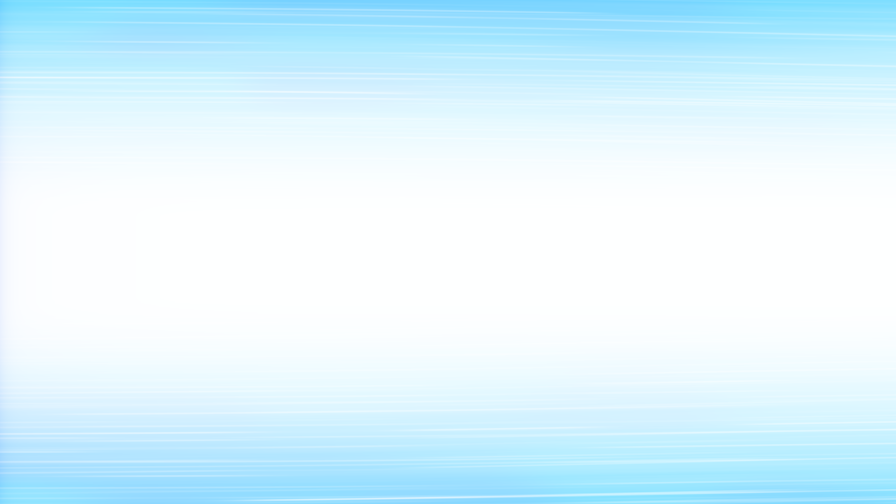
Reproduce this background procedurally as a Shadertoy shader.

```glsl
// A white horizontal glow between sky blue bands along the top and bottom.
// Each band is a quadratic falloff from its edge, tinted by soft cloud noise
// and crossed by layers of thin pale streaks that lean towards the right.

const vec3 WHITE = vec3(0.995, 0.999, 1.0);
const vec3 SKY_BLUE = vec3(0.49, 0.876, 1.0);
const vec3 VIOLET_SHIFT = vec3(0.0, -0.065, 0.0);
const vec3 LEFT_SHADE = vec3(0.06, 0.045, 0.005);
const float TOP_REACH = 0.43;
const float BOTTOM_REACH = 0.41;
const float TOP_STRENGTH = 1.0;
const float BOTTOM_STRENGTH = 0.93;
const float STREAK_SLOPE = 0.016;
const float STREAK_WIDTH = 0.0013;
const float STREAK_GAIN = 0.42;
const float FIRST_ROWS = 46.0;
const int STREAK_LAYERS = 3;

float hash(vec2 p) {
    vec3 q = fract(vec3(p.xyx) * 0.1031);
    q += dot(q, q.yzx + 33.33);
    return fract((q.x + q.y) * q.z);
}

float valueNoise(vec2 p) {
    vec2 cell = floor(p);
    vec2 f = fract(p);
    f = f * f * (3.0 - 2.0 * f);
    float low = mix(hash(cell), hash(cell + vec2(1.0, 0.0)), f.x);
    float high = mix(hash(cell + vec2(0.0, 1.0)), hash(cell + vec2(1.0)), f.x);
    return mix(low, high, f.y);
}

// One streak per row, with its own height, brightness and broken length.
float streakLayer(vec2 p, float rows, float seed, float pixel) {
    float row = floor(p.y * rows);
    float offset = mix(0.25, 0.75, hash(vec2(row, seed)));
    float dist = abs(fract(p.y * rows) - offset) / rows;
    float line = 1.0 - smoothstep(0.0, STREAK_WIDTH + pixel, dist);
    float brightness = pow(hash(vec2(row, seed + 7.0)), 2.0);
    float gaps = valueNoise(vec2(p.x * 3.0 + seed, row + seed * 5.0));
    return line * brightness * smoothstep(0.15, 0.75, gaps);
}

void mainImage(out vec4 fragColor, in vec2 fragCoord) {
    vec2 uv = fragCoord / iResolution.xy;
    float aspect = iResolution.x / iResolution.y;
    float pixel = 1.0 / iResolution.y;
    bool upper = uv.y > 0.5;
    float edge = upper ? 1.0 - uv.y : uv.y;
    float side = upper ? 3.0 : 41.0;
    float x = uv.x * aspect;

    // Band falloff with slow drifts and fine brushed grain
    float bend = STREAK_SLOPE * x + 0.003 * sin(x * 2.2 + side);
    vec2 flow = vec2(x, edge - bend + 0.1);
    float drift = valueNoise(vec2(x * 1.6, edge * 9.0) + side) - 0.5;
    float grain = valueNoise(vec2(x * 1.5, flow.y * 110.0) + side) - 0.5;
    float reach = upper ? TOP_REACH : BOTTOM_REACH;
    float falloff = max(1.0 - edge / reach, 0.0);
    float band = falloff * falloff * (upper ? TOP_STRENGTH : BOTTOM_STRENGTH);
    float tint = band * (1.0 + 0.16 * drift + 0.14 * grain);
    vec3 color = mix(WHITE, SKY_BLUE, tint);

    // Violet clouds, strongest away from the right end
    float cloud = valueNoise(vec2(x * 3.2, edge * 11.0) + side * 2.0);
    float cloudMask = smoothstep(0.4, 0.85, cloud) * mix(1.0, 0.4, uv.x);
    color += VIOLET_SHIFT * cloudMask * band;

    // Pale streaks, finer in each layer
    float streaks = 0.0;
    for (int i = 0; i < STREAK_LAYERS; i++) {
        float layer = float(i);
        float rows = FIRST_ROWS * (1.0 + 0.6 * layer);
        vec2 p = vec2(x, flow.y + 0.004 * layer * x);
        streaks += streakLayer(p, rows, side + layer * 13.0, pixel);
    }
    color = mix(color, WHITE, min(streaks * STREAK_GAIN, 0.8));

    // Faint shade at the left rim and a wider, weaker wash behind it
    float rim = exp(-uv.x * 130.0) + 0.18 * exp(-uv.x * 14.0);
    color -= LEFT_SHADE * rim;

    fragColor = vec4(clamp(color, 0.0, 1.0), 1.0);
}
```
